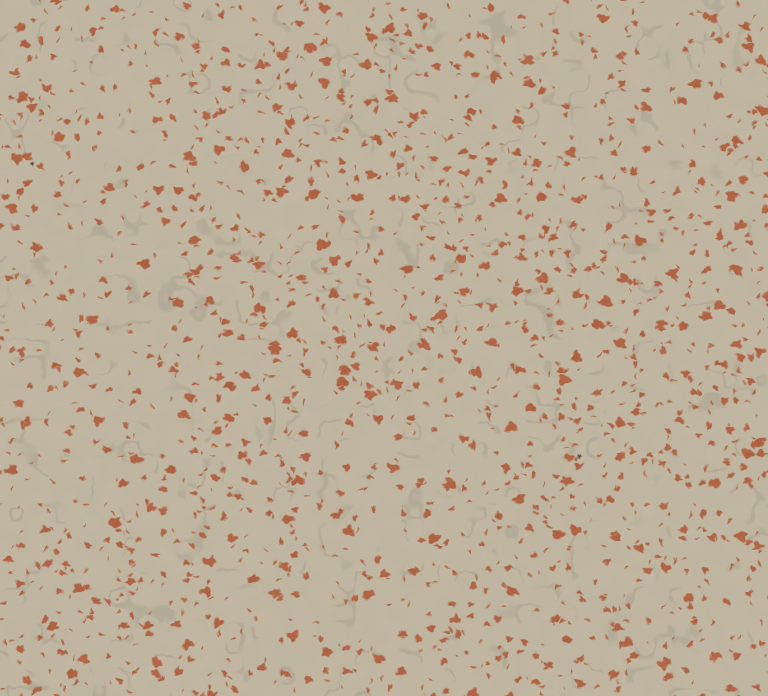
A WebGL 2 fragment shader for this texture:

```glsl
#version 300 es
precision highp float;
// Speckled stone: ragged terracotta chips and faint grey veins on warm beige.

uniform vec2 u_resolution;
out vec4 fragColor;

const float TAU = 6.2832;
const vec3 BEIGE = vec3(0.750, 0.712, 0.630);
const vec3 VEIN_GREY = vec3(0.66, 0.635, 0.56);
const vec3 TERRACOTTA = vec3(0.690, 0.390, 0.265);
const vec3 CHARCOAL = vec3(0.22, 0.21, 0.19);

float hash(vec2 p) {
  return fract(sin(dot(p, vec2(127.1, 311.7))) * 43758.5);
}

vec2 hash2(vec2 p) {
  return vec2(hash(p), hash(p + 57.3));
}

float noise(vec2 p) {
  vec2 cell = floor(p);
  vec2 f = fract(p);
  f = f * f * (3.0 - 2.0 * f);
  float low = mix(hash(cell), hash(cell + vec2(1, 0)), f.x);
  float high = mix(hash(cell + vec2(0, 1)), hash(cell + vec2(1, 1)), f.x);
  return mix(low, high, f.y);
}

// Distance to a lumpy chip, stretched by aspect and turned by angle
float chipDistance(vec2 p, float radius, float aspect, float angle, float seed) {
  float c = cos(angle), s = sin(angle);
  vec2 q = mat2(c, -s, s, c) * p * vec2(inversesqrt(aspect), sqrt(aspect));
  float a = atan(q.y, q.x + 1e-6);
  float lumps = 0.17 * sin(3.0 * a + TAU * seed) + 0.10 * sin(5.0 * a + 40.0 * seed);
  return length(q) - radius * (1.0 + lumps);
}

// Coverage of one jittered layer of chips; sizes are fractions of the height
float chipLayer(vec2 p, float density, float share, vec2 radii, float aspect,
                float turn, float soft, float seed) {
  vec2 home = floor(p * density);
  float cover = 0.0;
  for (int y = -1; y <= 1; y++) {
    for (int x = -1; x <= 1; x++) {
      vec2 cell = home + vec2(x, y);
      vec2 key = cell + seed;
      vec2 centre = (cell + hash2(key)) / density;
      float crowding = mix(0.55, 1.45, noise(centre * 6.0 + 3.0));
      if (hash(key + 11.7) > share * crowding) continue;
      float size = mix(radii.x, radii.y, hash(key + 23.1));
      float angle = turn * (hash(key + 31.9) - 0.5);
      float d = chipDistance(p - centre, size, aspect, angle, hash(key + 43.3));
      cover = max(cover, 1.0 - smoothstep(-soft, soft, d));
    }
  }
  return cover;
}

// Short broken threads along the middle level of a noise field
float veins(vec2 p) {
  float thread = abs(noise(p * 42.0 + 9.0) - 0.5);
  float line = 1.0 - smoothstep(0.02, 0.10, thread);
  float gaps = smoothstep(0.56, 0.76, noise(p * 34.0 + 71.0));
  return line * gaps;
}

void main() {
  vec2 p = gl_FragCoord.xy / u_resolution.y;
  float soft = max(0.0019, 0.75 / u_resolution.y);

  // Fine warp that roughens chip outlines
  vec2 rough = vec2(noise(p * 150.0), noise(p * 150.0 + 37.0)) - 0.5;
  vec2 q = p + 0.0045 * rough;

  // Ground with slight mottling and veins
  vec3 colour = BEIGE + 0.010 * (noise(p * 60.0) - 0.5);
  colour = mix(colour, VEIN_GREY, 0.55 * veins(p + 0.004 * rough));

  // Large chips, medium chips and thin flakes
  float large = chipLayer(q, 22.0, 0.72, vec2(0.0038, 0.0078), 1.3, 0.9, soft, 5.0);
  float medium = chipLayer(q, 32.0, 0.60, vec2(0.0023, 0.0045), 1.5, 3.1, soft, 83.0);
  float flakes = chipLayer(q, 44.0, 0.42, vec2(0.0013, 0.0027), 2.2, TAU, soft, 151.0);
  float chips = max(large, max(medium, 0.9 * flakes));
  vec3 chipColour = TERRACOTTA + 0.035 * (noise(p * 90.0 + 19.0) - 0.5);
  colour = mix(colour, chipColour, chips);

  // Very rare dark specks
  float specks = chipLayer(p, 8.0, 0.02, vec2(0.002, 0.003), 1.0, 0.0, soft, 211.0);
  colour = mix(colour, CHARCOAL, 0.8 * specks);

  fragColor = vec4(colour, 1.0);
}
```
